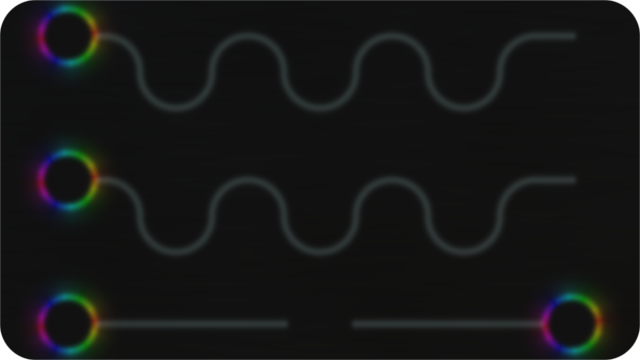
Write a Shadertoy shader that draws this background.

```glsl
// Dark rounded panel with soft grey wave tracks and glowing rainbow rings.

const float CELL = 0.2;            // grid step, in canvas heights
const float END_X = 3.5;           // ring distance from the centre, in cells
const float GAP_X = 0.5;           // half gap in the straight track
const float RING_RADIUS = 0.375;
const float RING_SOFT = 0.060;
const float RING_GAIN = 0.27;
const float HALO_REACH = 0.20;
const float HALO_GAIN = 0.13;
const float HUE_TILT = 0.12;       // rotation of the rainbow, in radians
const float HUE_START = 0.04;
const float HUE_END = 0.95;
const float TRACK_SOFT = 0.064;
const float CORNER = 0.1;          // panel corner radius, in canvas heights
const float GRAIN = 0.005;
const float CLOUD = 0.010;
const vec3 PANEL = vec3(0.067, 0.067, 0.067);
const vec3 TRACK = vec3(0.112, 0.142, 0.140);
const vec3 OUTSIDE = vec3(1.0);
const float PI = 3.14159265;

vec2 hashGradient(vec2 cell) {
    float h = fract(sin(dot(cell, vec2(127.1, 311.7))) * 43758.5);
    return vec2(cos(2.0 * PI * h), sin(2.0 * PI * h));
}

float gradientNoise(vec2 p) {
    vec2 i = floor(p), f = fract(p);
    vec2 u = f * f * f * (f * (f * 6.0 - 15.0) + 10.0);
    vec2 e = vec2(1.0, 0.0);
    float low = mix(dot(hashGradient(i), f),
                    dot(hashGradient(i + e), f - e), u.x);
    float high = mix(dot(hashGradient(i + e.yx), f - e.yx),
                     dot(hashGradient(i + 1.0), f - 1.0), u.x);
    return mix(low, high, u.y);
}

float segmentDistance(vec2 p, float startX, float endX) {
    return length(vec2(p.x - clamp(p.x, startX, endX), p.y));
}

float halfCircleDistance(vec2 p, float side) {
    return p.y * side > 0.0 ? abs(length(p) - 0.5)
                            : length(vec2(abs(p.x) - 0.5, p.y));
}

// Alternating half circles, mirrored about x = 0, ending in a flat stub.
float waveDistance(vec2 p) {
    p.x = abs(p.x);
    if (p.x > 3.0) return segmentDistance(p, 3.0, END_X);
    float d = 1e3;
    for (int k = 0; k <= 3; k++) {
        float side = k % 2 == 0 ? -1.0 : 1.0;
        d = min(d, halfCircleDistance(p - vec2(float(k), -0.5), side));
    }
    return d;
}

float softLine(float d, float width) {
    return exp(-d * d / (width * width));
}

vec3 rainbow(float hue) {
    return clamp(abs(mod(hue * 6.0 + vec3(0.0, 4.0, 2.0), 6.0) - 3.0) - 1.0, 0.0, 1.0);
}

// Covers the track inside the ring, then adds the coloured rim and halo.
vec3 drawRing(vec3 color, vec2 p) {
    float d = length(p) - RING_RADIUS;
    float angle = mod(atan(p.y, p.x) - HUE_TILT + PI, 2.0 * PI) - PI;
    vec3 tint = rainbow(mix(HUE_START, HUE_END, abs(angle) / PI));
    color = mix(PANEL, color, smoothstep(-0.03, 0.06, d));
    float halo = softLine(d, d > 0.0 ? HALO_REACH : RING_SOFT);
    return color + tint * (RING_GAIN * softLine(d, RING_SOFT) + HALO_GAIN * halo);
}

void mainImage(out vec4 fragColor, in vec2 fragCoord) {
    vec2 uv = fragCoord / iResolution.y;
    float aspect = iResolution.x / iResolution.y;
    vec2 grid = vec2(uv.x - 0.5 * aspect, uv.y - 0.5) / CELL;

    // Panel with faint horizontal grain, cooler towards the upper left
    vec3 color = PANEL + GRAIN * gradientNoise(uv * vec2(5.0, 45.0));
    color += CLOUD * gradientNoise(uv * 2.0 + 7.0) * vec3(0.7, 0.8, 1.0);
    color += vec3(-0.002, 0.0, 0.004) * (uv.y - uv.x / aspect);

    // Two waves above one broken straight track
    float d = min(waveDistance(grid), waveDistance(grid - vec2(0.0, 2.0)));
    vec2 base = vec2(abs(grid.x), grid.y + 2.0);
    d = min(d, segmentDistance(base, GAP_X, END_X));
    color += TRACK * softLine(d, TRACK_SOFT);

    // Rings at the left of every row and at the lower right
    for (int row = -1; row <= 1; row++)
        color = drawRing(color, grid - vec2(-END_X, 2.0 * float(row)));
    color = drawRing(color, grid - vec2(END_X, -2.0));

    // Rounded panel edge
    vec2 halfSize = vec2(0.5 * aspect, 0.5);
    vec2 q = abs(uv - halfSize) - halfSize + CORNER;
    float edge = length(max(q, 0.0)) - CORNER;
    float pixel = 1.0 / iResolution.y;
    color = mix(color, OUTSIDE, smoothstep(-pixel, pixel, edge));

    fragColor = vec4(color, 1.0);
}
```
